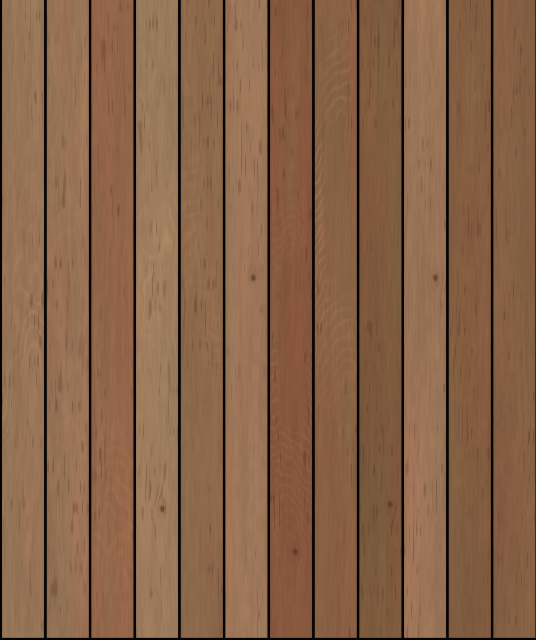
A WebGL 1 fragment shader for this texture:

```glsl
precision highp float;
// Twelve upright timber boards split by thin black gaps, with a gap along the foot.
// Each board takes a tone, warmth, ring figure and knot from short per-board lists;
// stretched value noise gives the grain, and contour lines of a bent field the rings.
uniform vec2 u_resolution;

#define BOARDS 12.0
#define BOARD_LENGTH 14.3   // in board widths
#define GAP_HALF 0.028      // in board widths
#define GAP_SHIFT 0.017
#define FOOT_GAP 0.05
#define GRAIN 0.13
#define PORES 0.17
#define FIGURE 0.13
#define KNOT_SIZE 0.065

const vec3 DARK_WOOD = vec3(0.480, 0.335, 0.225);
const vec3 LIGHT_WOOD = vec3(0.620, 0.480, 0.362);
const vec3 WARM_SHIFT = vec3(0.018, -0.014, -0.006);
const vec3 KNOT_WOOD = vec3(0.30, 0.18, 0.11);
const vec3 GAP_COLOR = vec3(0.015, 0.010, 0.009);

float hash(vec2 p) {
  return fract(sin(dot(p, vec2(127.1, 311.7))) * 43758.5);
}

float noise(vec2 p) {
  vec2 cell = floor(p), f = fract(p);
  f = f * f * (3.0 - 2.0 * f);
  return mix(mix(hash(cell), hash(cell + vec2(1, 0)), f.x),
             mix(hash(cell + vec2(0, 1)), hash(cell + vec2(1, 1)), f.x), f.y);
}

// Value of board i out of three groups of four
float pick(vec4 a, vec4 b, vec4 c, float i) {
  float group = floor((i + 0.5) / 4.0);
  vec4 v = group < 0.5 ? a : (group < 1.5 ? b : c);
  vec4 weight = max(1.0 - abs(vec4(0, 1, 2, 3) - (i - 4.0 * group)), 0.0);
  return dot(v, weight);
}

// Fine streaks along the board, centred on zero
float grain(vec2 p) {
  float broad = noise(p * vec2(5.0, 0.35)) - 0.5;
  float medium = noise(p * vec2(14.0, 0.9) + 31.0) - 0.5;
  float fine = noise(p * vec2(32.0, 3.0) + 57.0) - 0.5;
  return 0.35 * broad + 0.4 * medium + 0.5 * fine;
}

// Short dark dashes, gathered in patches
float pores(vec2 p) {
  float dash = smoothstep(0.70, 0.93, noise(p * vec2(25.0, 2.2) + 83.0));
  return dash * smoothstep(0.25, 0.75, noise(p * vec2(2.5, 0.4) + 11.0));
}

// Pale nested arches: tight ones on dark boards, long ones on light boards
float rings(vec2 p, float x, float seed, float light) {
  float bend = x - mix(0.25, 0.85, seed);
  float warp = noise(p * vec2(3.0, 0.8)) + 0.35 * noise(p * vec2(8.0, 3.0));
  float phase = p.y * mix(4.2, 0.7, light) + 5.0 * bend * bend + 2.2 * warp;
  float line = smoothstep(0.15, 0.95, sin(6.2832 * phase));
  float patches = smoothstep(0.35, 0.65, noise(p * vec2(1.8, 0.5) + 19.0));
  return line * patches * (0.65 + 0.35 * noise(p * vec2(20.0, 6.0)));
}

void main() {
  vec2 uv = gl_FragCoord.xy / u_resolution;
  vec2 scale = vec2(BOARDS, BOARD_LENGTH);
  vec2 pixel = scale / u_resolution;
  vec2 p = uv * scale - vec2(GAP_SHIFT, 0.0);
  float board = clamp(floor(p.x), 0.0, BOARDS - 1.0);
  float x = p.x - board;
  float seed = hash(vec2(board, 4.7));

  // Character of this board
  float light = pick(vec4(0.82, 0.80, 0.47, 0.94), vec4(0.46, 0.84, 0.12, 0.31),
                     vec4(0.10, 0.82, 0.18, 0.26), board);
  float warmth = pick(vec4(-0.2, 0.3, 1.1, -0.5), vec4(-0.2, 0.4, 1.0, 0.3),
                      vec4(-0.1, 0.3, 0.0, 0.1), board);
  float figure = pick(vec4(0.6, 0.25, 0.35, 0.6), vec4(0.35, 0.1, 0.7, 1.0),
                      vec4(0.05, 0.1, 0.15, 0.15), board);
  float figureY = pick(vec4(0.40, 0.50, 0.25, 0.65), vec4(0.60, 0.50, 0.42, 0.70),
                       vec4(0.30, 0.50, 0.40, 0.30), board);
  float knotY = pick(vec4(-1.0, -1.0, -1.0, 0.205), vec4(-1.0, 0.566, 0.138, -1.0),
                     vec4(0.212, 0.566, -1.0, -1.0), board);

  // Grain space, pushed aside near the knot
  vec2 toKnot = vec2(x - mix(0.55, 0.80, seed), p.y - knotY * BOARD_LENGTH);
  float knotDist = length(toKnot * vec2(1.0, 0.75));
  vec2 g = vec2(x + board * 7.31, p.y + seed * 40.0);
  g.x -= 0.10 * sign(toKnot.x) * exp(-18.0 * knotDist * knotDist)
       * smoothstep(0.0, 0.06, abs(toKnot.x));
  g.x += 0.10 * (noise(vec2(board * 3.7, p.y * 0.4)) - 0.5);

  // Board tone and its slow drift
  vec3 color = mix(DARK_WOOD, LIGHT_WOOD, light) + WARM_SHIFT * warmth;
  float drift = noise(vec2(x * 0.8 + board * 9.1, p.y * 0.25)) - 0.5;
  color *= 1.01 + 0.07 * drift;
  color += WARM_SHIFT * 1.2 * (noise(g * vec2(3.0, 0.3) + 71.0) - 0.5);

  // Grain, pores and rings
  float reach = (uv.y - figureY) / 0.25;
  float ringAmount = rings(g, x, seed, light) * figure * exp(-reach * reach);
  color *= 1.0 + GRAIN * grain(g);
  color *= 1.0 - PORES * pores(g) * vec3(0.8, 1.0, 1.05);
  color *= 1.0 + FIGURE * ringAmount * vec3(0.9, 1.05, 1.1);

  // Knot with a faint halo
  float knot = 1.0 - smoothstep(0.25 * KNOT_SIZE, 1.3 * KNOT_SIZE, knotDist);
  float halo = exp(-60.0 * knotDist * knotDist);
  color = mix(color, KNOT_WOOD, 0.55 * knot + 0.10 * halo);

  // Gaps, softened over one pixel
  float side = min(abs(p.x - floor(p.x + 0.5)), 1.0) - GAP_HALF;
  float sideGap = 1.0 - smoothstep(-0.5 * pixel.x, 0.5 * pixel.x, side);
  float footGap = 1.0 - smoothstep(-0.5 * pixel.y, 0.5 * pixel.y, p.y - FOOT_GAP);
  color *= 1.0 - 0.12 * exp(-max(side, 0.0) * 45.0);
  gl_FragColor = vec4(mix(color, GAP_COLOR, max(sideGap, footGap)), 1.0);
}
```
